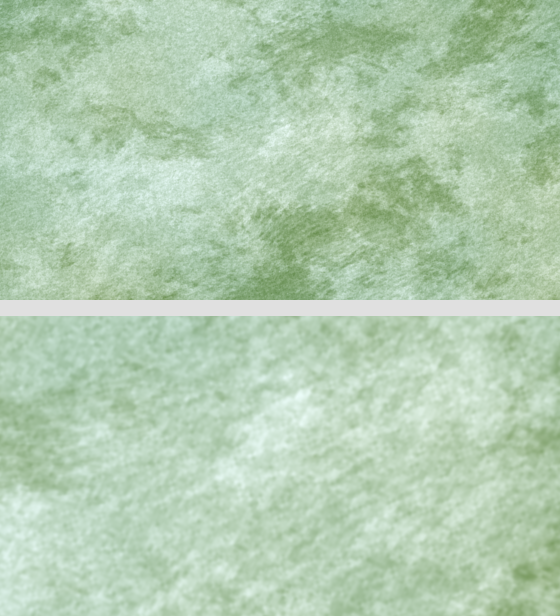
Top: the whole. Bottom: its middle third, enlarged.
Reproduce this texture procedurally as a Shadertoy shader.

```glsl
const vec3 MOSS_GREEN = vec3(0.51, 0.65, 0.47);
const vec3 PALE_MINT  = vec3(0.80, 0.89, 0.83);
const vec3 COOL_SHIFT = vec3(-0.05, 0.0, 0.06);

float hash(vec2 cell) {
    return fract(sin(dot(cell, vec2(127.1, 311.7))) * 43758.545);
}

mat2 rotation(float angle) {
    float c = cos(angle), s = sin(angle);
    return mat2(c, -s, s, c);
}

float valueNoise(vec2 p) {
    vec2 cell = floor(p);
    vec2 f = fract(p);
    f = f * f * (3.0 - 2.0 * f);
    float low  = mix(hash(cell), hash(cell + vec2(1, 0)), f.x);
    float high = mix(hash(cell + vec2(0, 1)), hash(cell + vec2(1, 1)), f.x);
    return mix(low, high, f.y);
}

// Layered noise; a higher gain gives more ragged detail
float fbm(vec2 p, float gain, int octaves) {
    float sum = 0.0, total = 0.0, weight = 1.0;
    mat2 turn = rotation(0.5);
    for (int i = 0; i < octaves; i++) {
        sum += weight * valueNoise(p);
        total += weight;
        weight *= gain;
        p = turn * p * 2.0 + 17.3;
    }
    return sum / total;
}

// Noise stretched along a stroke direction
float strokes(vec2 p, float angle, vec2 frequency) {
    return valueNoise(rotation(angle) * p * frequency) - 0.5;
}

// Soft light pool, roughly zero on average
float lightPool(vec2 p, vec2 center) {
    vec2 d = p - center;
    return exp(-1.2 * dot(d, d)) - 0.62;
}

// Patches broken up into flakes along their edges
float flakyPatches(vec2 p, vec2 frequency, float bias) {
    float field = fbm(p * frequency, 0.68, 6) + bias;
    float flakes = fbm(rotation(0.4) * p * vec2(30.0, 42.0), 0.8, 3) - 0.5;
    return smoothstep(0.47, 0.67, field + 0.32 * flakes);
}

void mainImage(out vec4 fragColor, in vec2 fragCoord) {
    vec2 p = fragCoord / iResolution.y;

    // Broad clouds of plaster wash
    float cloud = fbm(p * vec2(2.4, 3.4) + 4.7, 0.55, 5) - 0.5;
    vec2 warp = vec2(valueNoise(p * 5.0 + 31.0), valueNoise(p * 5.0 + 57.0)) - 0.5;
    vec2 q = p + 0.07 * warp;

    // Ragged dark stains and pale worn spots
    float stain = flakyPatches(q + 2.3, vec2(4.8, 7.0), -0.35 * cloud);
    float worn = flakyPatches(q + 7.9, vec2(6.0, 8.5), 0.15 * cloud);

    // Diagonal brush scratches in places, fine grain everywhere
    float brushed = smoothstep(0.45, 0.75, valueNoise(p * 3.2 + 23.0));
    float scratch = strokes(q, 0.55, vec2(24.0, 115.0)) * brushed;
    float grain = strokes(p, 0.4, vec2(95.0, 160.0));
    float speckle = strokes(p + 9.0, 1.1, vec2(210.0, 230.0));

    float tone = 0.55 + 0.6 * cloud + 0.30 * lightPool(p, vec2(0.75, 0.72));
    tone += 0.26 * worn - 0.46 * stain;
    tone = clamp(tone, -0.1, 1.08);
    tone += 0.38 * scratch + 0.30 * grain + 0.30 * speckle;

    // Cooler wash towards the upper left, olive inside the stains
    float coolness = fbm(p * 2.6 + 41.0, 0.5, 4) - 0.5;
    coolness += 0.22 * (p.y - 0.5) - 0.08 * (p.x - 0.93) - 0.12 * (stain - 0.3);

    vec3 color = mix(MOSS_GREEN, PALE_MINT, tone) + COOL_SHIFT * coolness;
    fragColor = vec4(clamp(color, 0.0, 1.0), 1.0);
}
```
